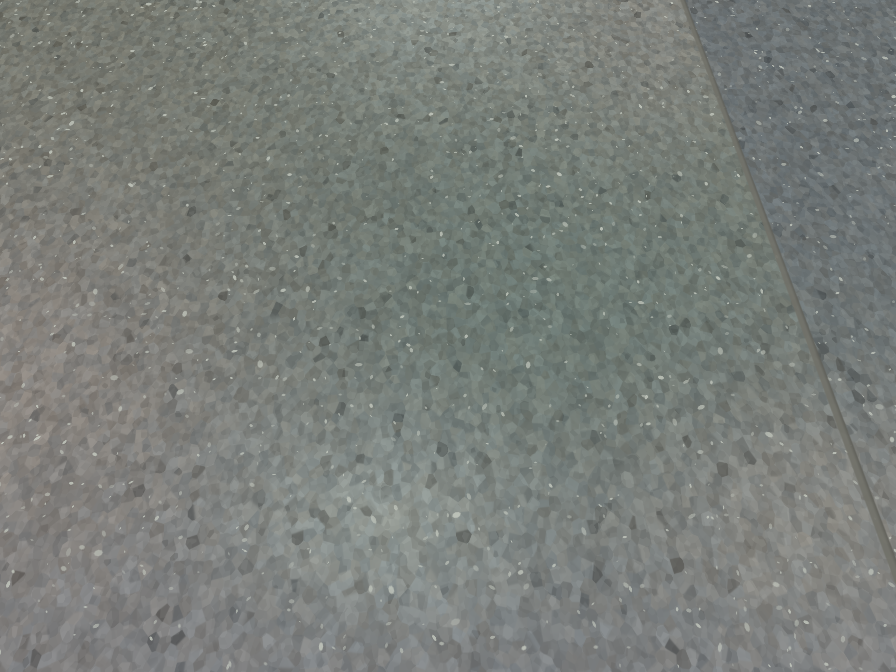
This texture is drawn by a Shadertoy shader. Its source:

```glsl
const vec3 TEAL = vec3(0.425, 0.475, 0.450);
const vec3 WARM = vec3(0.535, 0.515, 0.495);
const vec3 OLIVE = vec3(0.455, 0.465, 0.430);
const vec3 LILAC = vec3(0.490, 0.495, 0.505);
const vec3 SLATE = vec3(0.420, 0.445, 0.455);
const vec3 SHEEN = vec3(0.570, 0.600, 0.580);
const vec3 BEIGE = vec3(0.535, 0.535, 0.515);
const vec3 FLECK = vec3(0.770, 0.790, 0.750);
const vec3 SEAM = vec3(0.425, 0.425, 0.395);

vec3 hash3(vec2 p) {
    vec3 q = fract(p.xyx * vec3(0.1031, 0.1030, 0.0973));
    q += dot(q, q.yxz + 33.33);
    return fract((q.xxy + q.yzz) * q.zyx);
}

// Floor plane seen in perspective, horizon above the canvas
vec2 floorPlane(vec2 uv, float horizon) {
    float depth = horizon / (horizon - uv.y);
    return vec2((uv.x - 0.667) * depth, 1.9 * depth) + 7.0;
}

float glow(vec2 p, vec2 centre, vec2 radius) {
    vec2 q = (p - centre) / radius;
    return exp(-dot(q, q));
}

// Cellular chips with softened borders: x is tone, y is warmth
vec2 chips(vec2 p, float sharpness, float darkShare) {
    vec2 cell = floor(p);
    vec2 sum = vec2(0.0);
    float total = 0.0;
    for (int j = -1; j <= 1; j++) {
        for (int i = -1; i <= 1; i++) {
            vec2 id = cell + vec2(i, j);
            vec3 rnd = hash3(id);
            vec2 d = p - id - rnd.xy;
            float weight = exp(-sharpness * dot(d, d));
            float tone = rnd.z * 2.0 - 1.0;
            vec3 kind = hash3(id + 91.7);
            tone -= 2.2 * kind.y * step(kind.x, darkShare);
            sum += weight * vec2(tone, kind.z - 0.5);
            total += weight;
        }
    }
    return sum / max(total, 1e-6);
}

// Sparse pale slivers, one at most per cell
float flecks(vec2 p, float share, float soft) {
    vec2 id = floor(p);
    vec3 place = hash3(id + 17.3);
    vec3 form = hash3(id + 53.9);
    vec2 q = fract(p) - mix(vec2(0.3), vec2(0.7), place.xy);
    float angle = 6.2832 * form.x;
    float c = cos(angle), s = sin(angle);
    q = mat2(c, -s, s, c) * q;
    q.x += 0.35 * q.y;
    float size = mix(0.09, 0.27, form.y * form.y);
    vec2 a = abs(q) / vec2(1.0, mix(0.4, 0.9, form.z));
    float d = max(max(a.x, a.y), 0.72 * (a.x + a.y)) - size;
    float strength = mix(0.4, 1.0, fract(form.z * 7.0 + form.y));
    return strength * step(place.z, share) * (1.0 - smoothstep(-soft, soft, d));
}

// Broad pools of reflected light
vec3 lighting(vec2 uv, float seamSide) {
    vec3 col = mix(LILAC, OLIVE, smoothstep(0.1, 0.85, uv.y));
    col = mix(col, TEAL, 0.95 * glow(uv, vec2(0.80, 0.56), vec2(0.50, 0.38)));
    col = mix(col, WARM, 0.90 * glow(uv, vec2(0.0, 0.42), vec2(0.36, 0.36)));
    col = mix(col, SHEEN, 0.80 * glow(uv, vec2(0.57, 0.23), vec2(0.21, 0.15)));
    col = mix(col, SHEEN, 0.80 * glow(uv, vec2(0.67, 1.03), vec2(0.26, 0.18)));
    col = mix(col, BEIGE, 0.75 * glow(uv, vec2(0.98, 1.0), vec2(0.17, 0.22)));
    col = mix(col, BEIGE, 0.85 * glow(uv, vec2(1.20, 0.22), vec2(0.24, 0.20)));
    float shade = seamSide * smoothstep(0.2, 0.7, uv.y);
    return mix(col, SLATE, 0.85 * shade);
}

void mainImage(out vec4 fragColor, in vec2 fragCoord) {
    vec2 uv = fragCoord / iResolution.y;
    vec2 ground = floorPlane(uv, 2.25);

    // Seam line, wider towards the viewer
    float across = (uv.x - 1.016 - 0.373 * (1.0 - uv.y)) * 0.937;
    float halfWidth = mix(0.0075, 0.0035, uv.y);
    float seamSide = smoothstep(-0.002, 0.002, across);
    vec3 col = lighting(uv, seamSide);

    // Speckled chips in two sizes
    vec2 coarse = chips(ground * vec2(64.0, 54.0), 22.0, 0.07);
    vec2 fine = chips(ground * vec2(112.0, 94.0) + 31.0, 18.0, 0.04);
    float tone = 0.085 * coarse.x + 0.050 * fine.x;
    col *= 1.0 + tone + 0.035 * coarse.y * vec3(1.0, 0.0, -1.0);

    // Pale flecks in two sizes
    float pale = 0.0;
    for (int layer = 0; layer < 2; layer++) {
        float k = float(layer);
        vec2 p = ground * mix(38.0, 58.0, k) + 13.7 * k;
        pale = max(pale, flecks(p, mix(0.12, 0.08, k), 0.06));
    }
    col = mix(col, FLECK, 0.85 * pale);

    // Seam strip with a darker right edge
    float strip = 1.0 - smoothstep(-0.0015, 0.0015, abs(across) - halfWidth);
    float edge = smoothstep(0.0, halfWidth, across);
    col = mix(col, SEAM * (1.04 - 0.16 * edge), 0.9 * strip);

    fragColor = vec4(col, 1.0);
}
```
